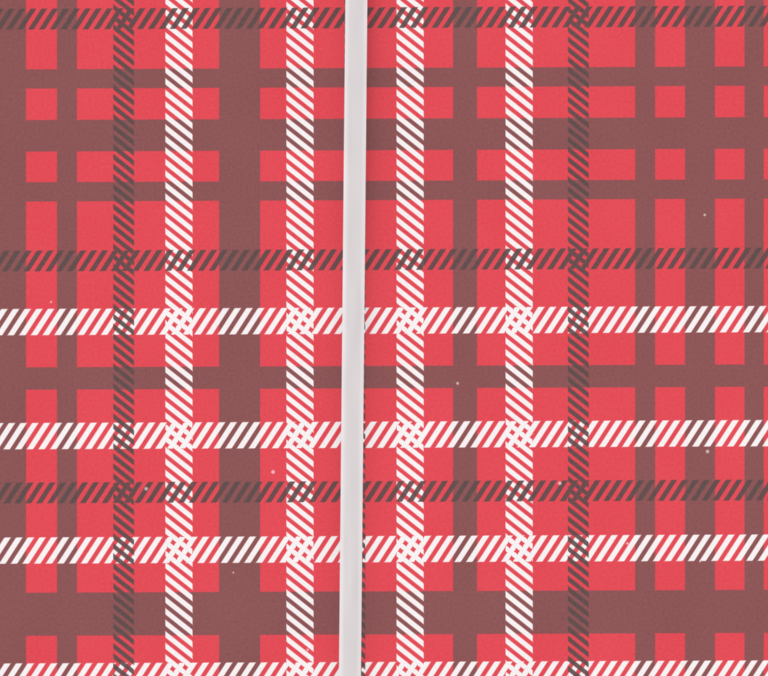
Give the GLSL for this pattern, as a Shadertoy shader.

```glsl
// Red and maroon tartan with white and charcoal twill lines, under a pale upright strip.

const vec3 RED = vec3(0.895, 0.305, 0.345);
const vec3 MAROON = vec3(0.555, 0.34, 0.345);
const vec3 WHITE = vec3(0.975, 0.95, 0.95);
const vec3 CHARCOAL = vec3(0.38, 0.31, 0.31);
const vec3 STRIP = vec3(0.86, 0.835, 0.84);

const float FAR = -50.0; // parks an unused line outside the canvas

vec2 hash2(vec2 p) {
    vec3 q = fract(p.xyx * vec3(0.1031, 0.103, 0.0973));
    q += dot(q, q.yzx + 33.33);
    return fract((q.xx + q.yz) * q.zy);
}

float gradientNoise(vec2 p) {
    vec2 cell = floor(p), f = fract(p);
    vec2 w = f * f * f * (f * (f * 6.0 - 15.0) + 10.0);
    vec4 d;
    for (int i = 0; i < 4; i++) {
        vec2 corner = vec2(i & 1, i >> 1);
        d[i] = dot(hash2(cell + corner) * 2.0 - 1.0, f - corner);
    }
    return mix(mix(d.x, d.y, w.x), mix(d.z, d.w, w.x), w.y);
}

float coverage(float dist, float blur) {
    return 1.0 - smoothstep(-blur, blur, dist);
}

// Signed distance to the nearest of four parallel bands
float bandDistance(float x, vec4 centres, vec4 halfWidths) {
    vec4 d = abs(x - centres) - halfWidths;
    return min(min(d.x, d.y), min(d.z, d.w));
}

// Bands filled with slanted strokes; across and along are band coordinates
float twill(float across, float along, vec4 centres, float halfWidth,
            float slant, float period, float duty, float blur) {
    float band = bandDistance(across, centres, vec4(halfWidth));
    float phase = (along + slant * across) / period;
    float stroke = (abs(fract(phase) - 0.5) - 0.5 * duty) * period;
    stroke /= sqrt(1.0 + slant * slant);
    return coverage(band, blur) * coverage(stroke, blur);
}

// Sparse pale dust, at most one speck per cell
float specks(vec2 p, float cellSize, float blur) {
    vec2 cell = floor(p / cellSize);
    vec2 pick = hash2(cell + 17.0);
    vec2 centre = (cell + 0.2 + 0.6 * hash2(cell + 71.0)) * cellSize;
    float radius = 0.1 + 0.15 * pick.y;
    return step(pick.x, 0.15) * coverage(length(p - centre) - radius, blur);
}

vec3 tartan(vec2 p, float blur) {
    // Solid maroon bands
    float upright = min(
        bandDistance(p.x, vec4(0.0, 8.72, 31.2, 60.55), vec4(3.39, 1.3, 2.67, 1.56)),
        bandDistance(p.x, vec4(84.0, 91.15, 98.2, FAR), vec4(1.3, 1.95, 1.25, 1.0)));
    float level = min(
        bandDistance(p.y, vec4(10.1, 17.5, 24.8, 49.1), vec4(1.25, 2.05, 1.25, 1.45)),
        abs(p.y - 79.8) - 2.8);
    vec3 col = mix(RED, MAROON, coverage(min(upright, level), blur));

    // White twill, crossing as a lattice
    float white = max(
        twill(p.x, p.y, vec4(23.3, 39.06, 53.4, 67.6), 1.78, -0.8, 1.5, 0.56, blur),
        twill(p.y, p.x, vec4(41.75, 56.6, 71.5, 87.9), 1.72, 0.65, 1.52, 0.56, blur));
    col = mix(col, WHITE, white);

    // Charcoal twill on top
    float dark = max(
        twill(p.x, p.y, vec4(16.1, 46.2, 75.3, FAR), 1.35, -0.8, 1.3, 0.55, blur),
        twill(p.y, p.x, vec4(2.3, 33.8, 64.0, FAR), 1.35, 0.65, 1.42, 0.52, blur));
    return mix(col, CHARCOAL, 0.92 * dark);
}

void mainImage(out vec4 fragColor, in vec2 fragCoord) {
    // Hundredths of the canvas width, y measured down from the top
    float unit = 100.0 / iResolution.x;
    vec2 p = vec2(fragCoord.x, iResolution.y - fragCoord.y) * unit;
    float blur = 0.06 + 0.6 * unit;

    // Level lines rise slightly to the right
    vec2 cloth = vec2(p.x, p.y + 0.004 * (p.x - 50.0));
    vec3 col = tartan(cloth, blur);

    // Printed grain and dust
    col += 0.025 * gradientNoise(p * 2.6) + 0.012 * gradientNoise(p * 0.12);
    col = mix(col, WHITE, 0.6 * specks(p, 11.0, blur));

    // Leaning strip with a soft shadow, strongest at the upper right
    float side = p.x - (46.4 - 0.0095 * p.y);
    float edge = abs(side) - 1.45;
    float shade = side > 0.0 ? mix(0.2, 0.07, smoothstep(0.0, 70.0, p.y)) : 0.07;
    col *= 1.0 - shade * exp(-max(edge, 0.0) / 1.3);

    vec3 paper = STRIP + 0.03 * gradientNoise(p * vec2(0.8, 0.15));
    paper += 0.05 * smoothstep(0.7, 1.3, abs(side)) - 0.012 * side;
    col = mix(col, paper, coverage(edge, blur));

    fragColor = vec4(clamp(col, 0.0, 1.0), 1.0);
}
```
